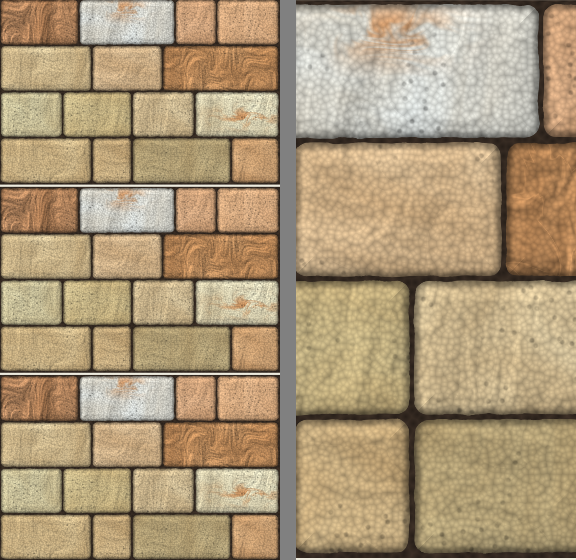
Left: the whole. Right: its middle third, enlarged.
Write a Shadertoy shader that draws this texture.

```glsl
// Bevelled sandstone wall: one four-course panel of mixed blocks, stacked three times.

// Inner joints of each course, on a wall 384 units wide and 768 high
const vec3 JOINTS[4] = vec3[4](
    vec3(108, 240, 297), vec3(126, 223, 383), vec3(86, 181, 267), vec3(126, 181, 317));

// Block colours, left to right and top course to bottom
const vec3 STONES[15] = vec3[15](
    vec3(.64, .47, .33), vec3(.80, .80, .77), vec3(.78, .61, .46), vec3(.80, .63, .47),
    vec3(.77, .69, .53), vec3(.79, .68, .53), vec3(.68, .50, .33),
    vec3(.75, .71, .56), vec3(.74, .67, .49), vec3(.75, .67, .52), vec3(.81, .78, .66),
    vec3(.76, .67, .50), vec3(.75, .65, .48), vec3(.67, .60, .44), vec3(.76, .60, .43));

vec2 hash2(vec2 p) {
    return fract(sin(vec2(dot(p, vec2(127.1, 311.7)), dot(p, vec2(269.5, 183.3)))) * 4375.85);
}

// Distance to the nearest scattered point
float cellular(vec2 p) {
    vec2 cell = floor(p), f = p - cell;
    float nearest = 2.0;
    for (int y = -1; y <= 1; y++)
        for (int x = -1; x <= 1; x++) {
            vec2 o = vec2(x, y);
            nearest = min(nearest, length(o + hash2(cell + o) - f));
        }
    return nearest;
}

// Rotated, warped sine octaves, roughly -1 to 1
float layeredSines(vec2 p) {
    float sum = 0.0, amp = 0.5;
    for (int i = 0; i < 5; i++) {
        p = mat2(.8, .6, -.6, .8) * p * 1.6 + 1.7;
        p += 0.7 * sin(p.yx * vec2(1.0, 1.3));
        sum += amp * sin(p.x) * cos(p.y);
        amp *= 0.6;
    }
    return sum;
}

float roundedBox(vec2 p, vec2 halfSize, float radius) {
    vec2 q = abs(p) - halfSize + radius;
    return length(max(q, 0.0)) + min(max(q.x, q.y), 0.0) - radius;
}

void mainImage(out vec4 fragColor, in vec2 fragCoord) {
    vec2 uv = fragCoord / iResolution.xy;
    vec2 p = vec2(uv.x, 1.0 - uv.y) * vec2(384, 768);
    float aa = 384.0 / iResolution.x;
    p.y = mod(p.y + 1.0, 258.0);

    // Find the block under this point
    int row = min(int(p.y / 63.2), 3);
    vec3 joints = JOINTS[row];
    int column = int(dot(step(joints, vec3(p.x)), vec3(1)));
    float left = column == 0 ? 0.0 : joints[column - 1];
    float right = column == 3 ? 383.0 : joints[column];
    int id = row * 4 + column - (row > 1 ? 1 : 0);
    vec3 color = STONES[id];

    vec2 center = vec2(0.5 * (left + right), (float(row) + 0.5) * 63.2);
    vec2 halfSize = vec2(0.5 * (right - left), 31.6) - 1.2;
    vec2 local = p - center;
    vec2 q = p + float(id) * 37.0;
    float edge = roundedBox(local, halfSize, 6.0) + 0.7 * layeredSines(q * 0.12);

    // Warm mottling and rust on the pale blocks
    float mottle = layeredSines(q * 0.025 + 4.0);
    color *= 1.0 + mottle * vec3(.08, .11, .15);
    vec2 rustTop = (p - vec2(172, 13)) / vec2(24, 13);
    vec2 rustLow = (p - vec2(338, 162)) / vec2(42, 13);
    float rust = id == 1 ? exp(-dot(rustTop, rustTop)) : id == 10 ? exp(-dot(rustLow, rustLow)) : 0.0;
    rust *= smoothstep(-0.25, 0.35, layeredSines(q * vec2(.06, .1)));
    color = mix(color, vec3(.74, .50, .30), 0.85 * rust);

    // Split-face relief, deepest on the brown blocks
    float cloven = smoothstep(0.58, 0.48, STONES[id].g);
    vec2 slant = vec2(.045, .03) * mix(1.0, 1.25, cloven);
    float height = layeredSines(q * slant);
    float relief = height - layeredSines((q + vec2(1.5, 2.0)) * slant);
    float light = 1.0 + clamp(relief, -0.3, 0.3) * mix(0.35, 0.9, cloven);
    light += (1.0 - smoothstep(0.0, 0.05, abs(height - 0.1))) * mix(0.03, 0.12, cloven);

    // Sandy grain and small pits
    light += (0.45 - cellular(q / 2.6)) * 0.28;
    light -= 0.22 * smoothstep(0.2, 0.06, cellular(q / 8.0)) * smoothstep(-0.1, 0.3, mottle);

    // Bevel lit from the upper left, then shade falling into the joint
    vec2 side = abs(local) - halfSize;
    float bevel = smoothstep(-10.0, -7.0, max(side.x, side.y));
    light -= bevel * (side.y > side.x ? 0.08 * sign(local.y) : 0.05 * sign(local.x));
    light *= 1.0 - 0.45 * smoothstep(-4.5, 0.5, edge);
    color *= light;

    // Dark mortar, and the pale strip between panels
    vec3 mortar = vec3(.19, .15, .12) * (0.8 + 0.5 * cellular(p / 4.0));
    color = mix(color, mortar, smoothstep(-0.5 * aa, 0.5 * aa, edge));
    float strip = smoothstep(0.5 * aa, -0.5 * aa, abs(p.y - 255.6) - 1.5);
    color = mix(color, vec3(.93, .92, .87), strip);

    fragColor = vec4(clamp(color, 0.0, 1.0), 1.0);
}
```
